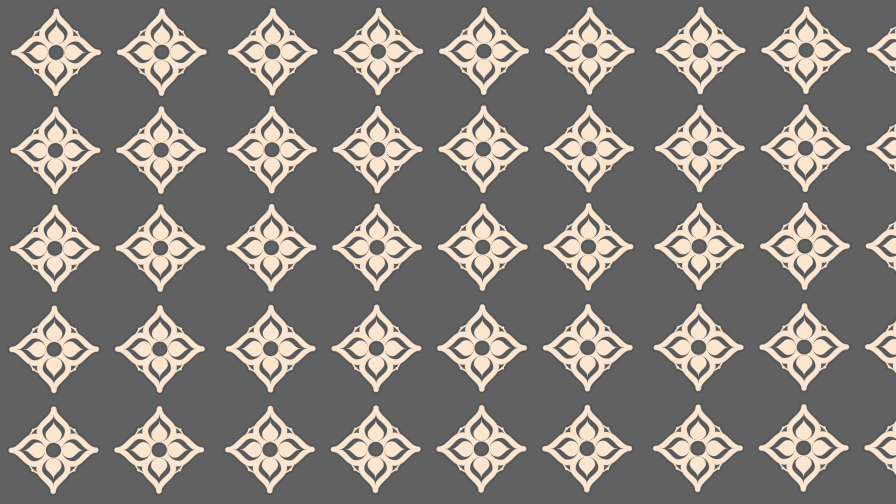
Write a Shadertoy shader that draws this pattern.

```glsl
// Cream four-petal rosettes in a slightly uneven grid on flat grey.

const float PI = 3.14159265;

// Colours
const vec3 GROUND = vec3(0.38);
const vec3 CREAM  = vec3(0.99, 0.90, 0.81);
const vec3 HALO   = vec3(0.33, 0.34, 0.35);

// Grid, in canvas heights, measured from the upper left
const vec2 GRID_START = vec2(0.1120, 0.1044);
const vec2 GRID_STEP  = vec2(0.2097, 0.1944);
const vec2 MEAN_STEP  = vec2(0.2123, 0.1973);
const vec2 LAST_CELL  = vec2(8.0, 4.0);
const vec2 SHEAR      = vec2(0.0065, 0.0030);
const float COLUMN_GAP = 0.0102;  // extra space before every fourth column
const float ROW_GAP    = 0.0058;  // extra space for each lower row

// Rosette, in units of its half size
const vec2  ROSETTE_SIZE = vec2(0.0891, 0.0868);
const float RIM          = 0.06;
const float EYE_RADIUS   = 0.17;
const float SPUR_WIDTH   = 0.018;
const float HALO_WIDTH   = 0.045;

// Bud along +y: a circle below the belly, an ogee taper up to the tip
float bud(vec2 p, float belly, float radius, float tip) {
    p.x = abs(p.x);
    if (p.y < belly) return length(p - vec2(0.0, belly)) - radius;
    if (p.y > tip) return length(p - vec2(0.0, tip));
    float rise = tip - belly;
    float angle = PI * (p.y - belly) / rise;
    float halfWidth = radius * (0.5 + 0.5 * cos(angle));
    float slope = radius * 0.5 * PI / rise * sin(angle);
    return (p.x - halfWidth) / sqrt(1.0 + slope * slope);
}

float segment(vec2 p, vec2 a, vec2 b) {
    vec2 pa = p - a, ba = b - a;
    return length(pa - ba * clamp(dot(pa, ba) / dot(ba, ba), 0.0, 1.0));
}

float rosette(vec2 p) {
    float eye = length(p) - EYE_RADIUS;

    // Fold the eight mirrored sectors onto one half petal
    p = abs(p);
    if (p.x > p.y) p = p.yx;

    float petal = bud(p, 0.42, 0.32, 0.94) - RIM;
    float hollow = bud(p, 0.44, 0.25, 0.80);
    float kernel = bud(p, 0.36, 0.18, 0.66);

    // Thin bracket and bead across each notch
    vec2 corner = vec2(0.46);
    float spur = segment(p, corner, vec2(0.34, 0.53)) - SPUR_WIDTH;
    spur = min(spur, length(p - corner) - 1.8 * SPUR_WIDTH);

    float body = max(petal, -max(hollow, -kernel));
    return max(min(body, spur), -eye);
}

// Nearest rosette centre in the uneven grid
vec2 gridCentre(vec2 p) {
    vec2 cell = clamp(round((p - GRID_START) / MEAN_STEP), vec2(0.0), LAST_CELL);
    vec2 centre = GRID_START + cell * GRID_STEP;
    centre.x += COLUMN_GAP * floor((cell.x + 2.0) / 4.0);
    centre.y += ROW_GAP * max(cell.y - 2.0, 0.0);
    return centre;
}

void mainImage(out vec4 fragColor, in vec2 fragCoord) {
    vec2 p = vec2(fragCoord.x, iResolution.y - fragCoord.y) / iResolution.y;
    p += SHEAR * p.yx;

    float d = rosette((p - gridCentre(p)) / ROSETTE_SIZE);
    float pixel = 1.0 / (iResolution.y * ROSETTE_SIZE.y);

    // Faint dark fringe around the cream shape
    float fringe = 1.0 - smoothstep(0.5 * HALO_WIDTH, 1.5 * HALO_WIDTH, d);
    vec3 colour = mix(GROUND, HALO, fringe);
    colour = mix(CREAM, colour, smoothstep(-0.75 * pixel, 0.75 * pixel, d));

    fragColor = vec4(colour, 1.0);
}
```
